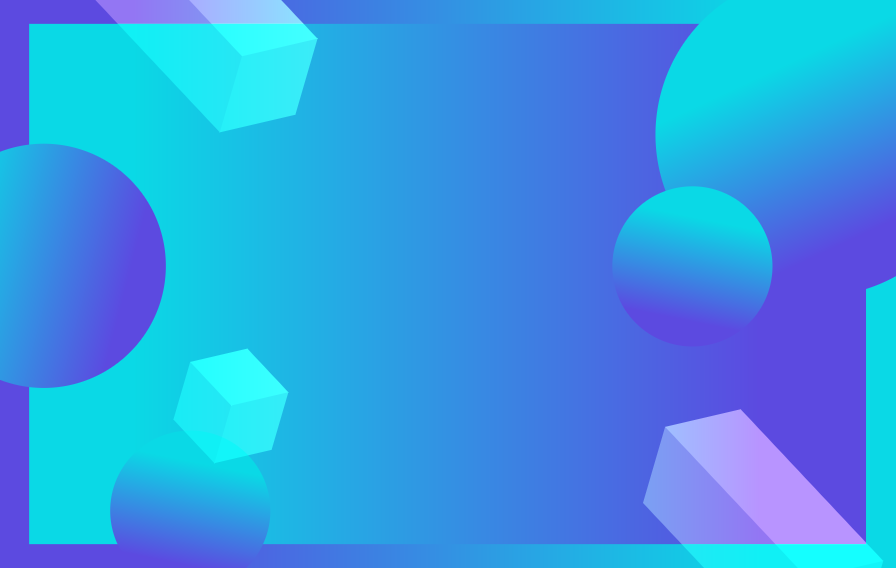
Write a Shadertoy shader that draws this background.

```glsl
// A framed cyan-to-violet gradient with shaded discs and glassy prisms.
// Discs are distance functions with their own linear gradients; each prism is
// three parallelograms that brighten whatever lies beneath them.

const vec3 CYAN = vec3(0.04, 0.85, 0.90);
const vec3 VIOLET = vec3(0.36, 0.29, 0.88);

// Coverage of a signed distance, softened over one pixel
float cover(float dist) {
    return clamp(0.5 - dist * iResolution.y, 0.0, 1.0);
}

vec3 ramp(float start, float end, float x) {
    return mix(CYAN, VIOLET, clamp((x - start) / (end - start), 0.0, 1.0));
}

float cross2(vec2 a, vec2 b) {
    return a.x * b.y - a.y * b.x;
}

// Disc whose ramp runs along a direction; span is given in radii
void disc(inout vec3 color, vec2 p, vec2 center, float radius, vec2 direction, vec2 span) {
    vec2 q = (p - center) / radius;
    vec3 shade = ramp(span.x, span.y, dot(q, normalize(direction)));
    color = mix(color, shade, cover((length(q) - 1.0) * radius));
}

// Parallelogram spanned by edges a and b from the point q = 0
float parallelogram(vec2 q, vec2 a, vec2 b) {
    float area = cross2(a, b);
    vec2 st = vec2(cross2(q, b), cross2(a, q)) / area;
    vec2 heights = abs(area) / vec2(length(b), length(a));
    vec2 outside = (abs(st - 0.5) - 0.5) * heights;
    return cover(max(outside.x, outside.y));
}

// Glass prism seen from its near corner, with the far end up and to the left
void prism(inout vec3 color, vec2 p, vec2 corner, float size, float depth) {
    vec2 q = p - corner;
    vec2 across = size * vec2(0.133, 0.031);
    vec2 down = size * vec2(-0.039, -0.134);
    vec2 back = size * depth * vec2(-0.251, 0.267);
    float glow = parallelogram(q, across, back)
               + 0.60 * parallelogram(q, down, back)
               + 0.75 * parallelogram(q, across, down);
    color = mix(color, min(2.0 * color, 1.0), min(glow, 1.0));
}

void mainImage(out vec4 fragColor, in vec2 fragCoord) {
    vec2 p = fragCoord / iResolution.y;

    // Panel, and a frame carrying the reversed ramp
    vec3 frame = ramp(1.337, 0.237, p.x);
    vec3 panel = ramp(0.237, 1.337, p.x);
    vec2 edge = abs(p - vec2(0.788, 0.5)) - vec2(0.7367, 0.458);
    vec3 color = mix(frame, panel, cover(max(edge.x, edge.y)));

    // Discs
    disc(color, p, vec2(0.077, 0.532), 0.215, vec2(0.97, -0.25), vec2(-0.80, 0.70));
    disc(color, p, vec2(1.439, 0.763), 0.285, vec2(0.42, -0.90), vec2(-0.47, 0.68));
    disc(color, p, vec2(1.219, 0.531), 0.141, vec2(-0.20, -0.98), vec2(-0.60, 0.68));
    disc(color, p, vec2(0.335, 0.101), 0.141, vec2(-0.20, -0.98), vec2(-0.60, 0.68));

    // Two long prisms and a cube
    prism(color, p, vec2(0.426, 0.901), 1.0, 1.0);
    prism(color, p, vec2(1.422, -0.0185), 1.0, 1.0);
    prism(color, p, vec2(0.407, 0.286), 0.757, 0.38);

    fragColor = vec4(color, 1.0);
}
```
